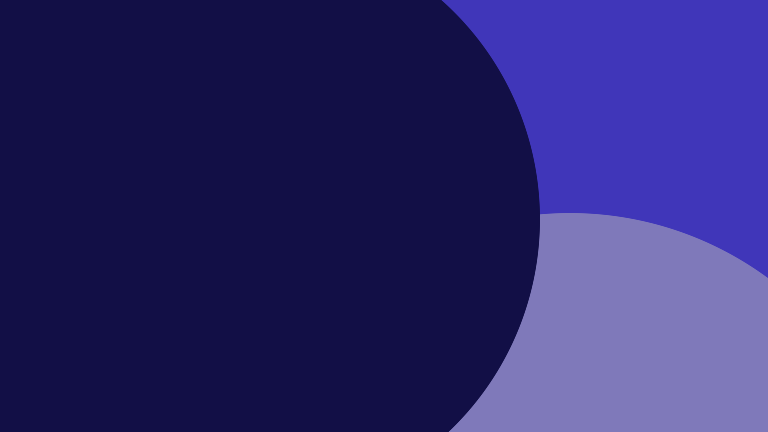
Give the GLSL for this background, as a Shadertoy shader.

```glsl
// Flat backdrop: a dark round-ended panel over a lilac disc on a violet field.

const vec3 VIOLET = vec3(0.250, 0.212, 0.727);
const vec3 LILAC  = vec3(0.498, 0.475, 0.730);
const vec3 NAVY   = vec3(0.070, 0.059, 0.275);

// Signed distance to a disc
float disc(vec2 p, vec2 center, float radius) {
    return length(p - center) - radius;
}

// Signed distance to a disc whose left half extends without end
float roundEndedPanel(vec2 p, vec2 center, float radius) {
    float halfPlane = p.x - center.x;
    return min(disc(p, center, radius), halfPlane);
}

// Lay a colour over the base wherever the distance is negative
vec3 paint(vec3 base, vec3 color, float dist, float pixel) {
    return mix(base, color, smoothstep(0.5 * pixel, -0.5 * pixel, dist));
}

void mainImage(out vec4 fragColor, in vec2 fragCoord) {
    // Canvas height is one unit
    vec2 p = fragCoord / iResolution.y;
    float pixel = 1.0 / iResolution.y;

    // Layers from back to front
    float lilacDisc = disc(p, vec2(1.3194, -0.2662), 0.7731);
    float navyPanel = roundEndedPanel(p, vec2(0.5718, 0.4924), 0.6782);

    vec3 color = paint(VIOLET, LILAC, lilacDisc, pixel);
    color = paint(color, NAVY, navyPanel, pixel);

    fragColor = vec4(color, 1.0);
}
```
